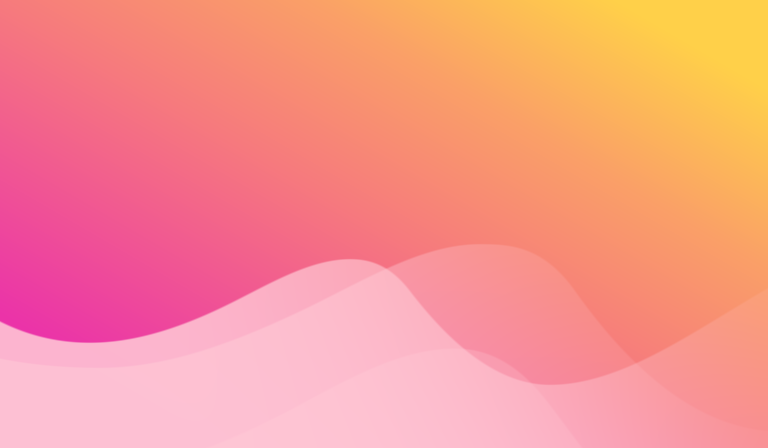
Write a Shadertoy shader that draws this background.

```glsl
// Diagonal magenta-to-yellow gradient with three translucent pink waves along the bottom.

#define MAGENTA   vec3(0.920, 0.200, 0.660)
#define CORAL     vec3(0.965, 0.480, 0.490)
#define ORANGE    vec3(0.980, 0.625, 0.405)
#define YELLOW    vec3(1.000, 0.815, 0.285)
#define VEIL      vec3(1.000, 0.800, 0.840)
#define BACK_ALPHA  0.84
#define MID_ALPHA   0.53
#define FRONT_ALPHA 0.38
#define FADE_TILT   0.40

// Cubic span between two knots, each holding position, height and slope.
float span(float x, vec3 a, vec3 b) {
    float width = b.x - a.x;
    float t = clamp((x - a.x) / width, 0.0, 1.0);
    float r = 1.0 - t;
    return mix(a.y, b.y, t * t * (3.0 - 2.0 * t))
         + width * t * r * (a.z * r - b.z * t);
}

// Smooth crest line through the knots.
float crest(float x, vec3 knots[7]) {
    float height = knots[0].y;
    for (int i = 0; i < 6; i++) {
        if (x >= knots[i].x) height = span(x, knots[i], knots[i + 1]);
    }
    return height;
}

// Smooth coverage of the area below a crest line.
float below(float height, float y) {
    float d = height - y;
    float soft = max(fwidth(d), 1e-5);
    return smoothstep(-soft, soft, d);
}

vec3 backdrop(vec2 uv) {
    float s = uv.x + uv.y;
    vec3 color = mix(MAGENTA, CORAL, smoothstep(0.0, 1.0, 0.0) + clamp((s - 0.3) / 0.7, 0.0, 1.0));
    color = mix(color, ORANGE, clamp((s - 1.0) / 0.4, 0.0, 1.0));
    return mix(color, YELLOW, clamp((s - 1.4) / 0.4, 0.0, 1.0));
}

void mainImage(out vec4 fragColor, in vec2 fragCoord) {
    vec2 uv = fragCoord / iResolution.xy;
    vec3 color = backdrop(uv);

    // Crest lines, from back to front
    float back = crest(uv.x, vec3[7](
        vec3(0.000, 0.2825, -0.86), vec3(0.117, 0.235, 0.0),
        vec3(0.2865, 0.3117, 0.81), vec3(0.456, 0.4215, 0.0),
        vec3(0.534, 0.350, -2.24), vec3(0.716, 0.141, 0.0),
        vec3(1.000, 0.3565, 0.98)));
    float mid = crest(uv.x, vec3[7](
        vec3(0.000, 0.1996, -0.34), vec3(0.130, 0.179, 0.0),
        vec3(0.3906, 0.305, 0.81), vec3(0.625, 0.455, 0.0),
        vec3(0.749, 0.350, -2.41), vec3(1.000, 0.038, -0.14),
        vec3(1.200, 0.100, 0.30)));
    float front = crest(uv.x, vec3[7](
        vec3(0.000, -0.100, 0.0), vec3(0.169, -0.054, 0.40),
        vec3(0.3906, 0.0964, 0.93), vec3(0.5924, 0.222, 0.0),
        vec3(0.7096, 0.110, -2.15), vec3(0.846, -0.120, 0.0),
        vec3(1.000, -0.120, 0.0)));

    // Veils thin out toward the upper right
    float fade = uv.x + FADE_TILT * uv.y;
    float backVeil = BACK_ALPHA * (1.0 - smoothstep(0.25, 1.40, fade));
    float midVeil = MID_ALPHA * (1.0 - smoothstep(0.45, 1.15, fade));
    float frontVeil = FRONT_ALPHA * (1.0 - smoothstep(0.40, 1.20, fade));

    color = mix(color, VEIL, backVeil * below(back, uv.y));
    color = mix(color, VEIL, midVeil * below(mid, uv.y));
    color = mix(color, VEIL, frontVeil * below(front, uv.y));
    fragColor = vec4(color, 1.0);
}
```
